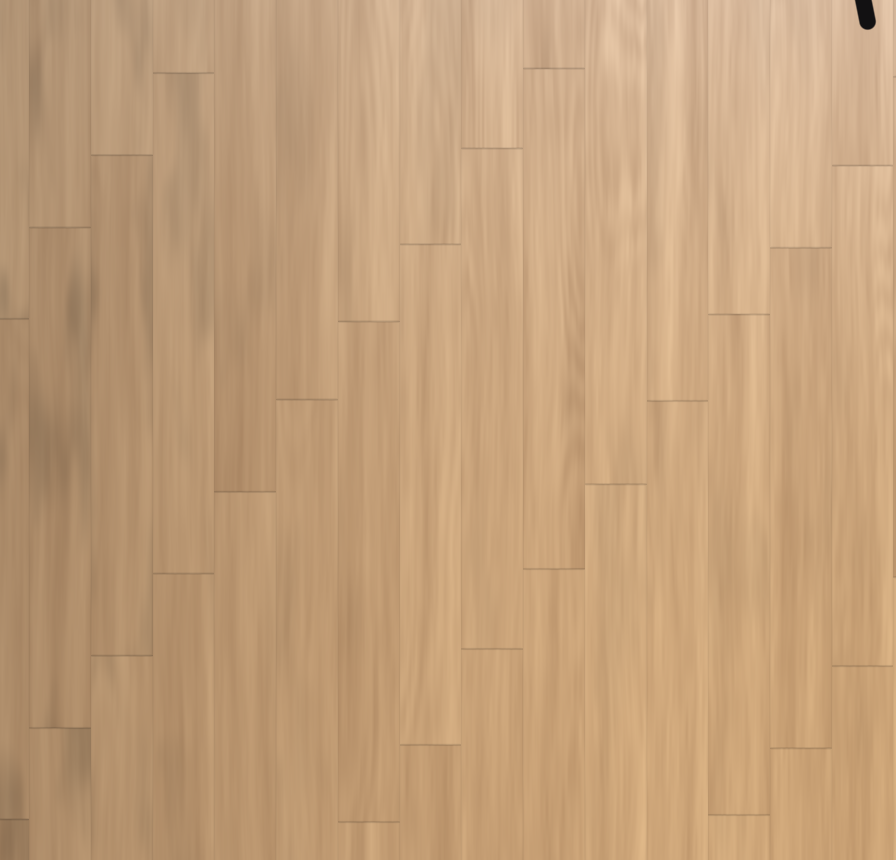
Give the GLSL for this texture, as a Shadertoy shader.

```glsl
// Pale oak plank floor: vertical boards whose end joints climb like stairs.
// Each board seeds its own stretched noise for streaks, pores and arched grain;
// a four-corner light gradient tints the floor, and a dark rod tip lies on top.

const float BOARD_WIDTH = 0.0689;
const float BOARD_LENGTH = 0.582;
const float FIRST_EDGE = 0.0326;
const float FIRST_JOINT = 0.820;
const float JOINT_STEP = 0.0965;

const vec3 LIGHT_BOTTOM_LEFT = vec3(0.670, 0.540, 0.405);
const vec3 LIGHT_BOTTOM_RIGHT = vec3(0.800, 0.643, 0.465);
const vec3 LIGHT_TOP_LEFT = vec3(0.685, 0.570, 0.450);
const vec3 LIGHT_TOP_RIGHT = vec3(0.855, 0.735, 0.625);
const vec3 GRAIN_TINT = vec3(0.80, 1.00, 1.15);
const vec3 ROD_COLOR = vec3(0.07, 0.065, 0.07);

float hash(vec2 p) {
    return fract(sin(dot(p, vec2(127.1, 311.7))) * 43758.5453);
}

float noise(vec2 p) {
    vec2 i = floor(p), f = fract(p);
    f = f * f * (3.0 - 2.0 * f);
    return mix(mix(hash(i), hash(i + vec2(1, 0)), f.x),
               mix(hash(i + vec2(0, 1)), hash(i + vec2(1, 1)), f.x), f.y);
}

float fbm(vec2 p) {
    float sum = 0.0, amp = 0.5;
    for (int i = 0; i < 3; i++) {
        sum += amp * noise(p);
        p = p * 2.03 + 17.3;
        amp *= 0.5;
    }
    return sum / 0.875;
}

// Soft line of the given half width around distance zero
float line(float d, float halfWidth, float blur) {
    return 1.0 - smoothstep(halfWidth - blur, halfWidth + blur, abs(d));
}

float capsule(vec2 p, vec2 a, vec2 b, float radius) {
    vec2 ab = b - a;
    float t = clamp(dot(p - a, ab) / dot(ab, ab), 0.0, 1.0);
    return length(p - a - ab * t) - radius;
}

// Board column and row in xy, distances to the nearest side and end in zw
vec4 boardAt(vec2 uv) {
    float column = floor((uv.x - FIRST_EDGE) / BOARD_WIDTH);
    float x = uv.x - FIRST_EDGE - column * BOARD_WIDTH;
    float joint = FIRST_JOINT + (column - 5.0 - 2.0) * JOINT_STEP;
    joint += 0.022 * (hash(vec2(column, 4.7)) - 0.5);
    float row = floor((uv.y - joint) / BOARD_LENGTH);
    float y = uv.y - joint - row * BOARD_LENGTH;
    return vec4(column, row, min(x, BOARD_WIDTH - x), min(y, BOARD_LENGTH - y));
}

// Signed wood shade of one board; crispness raises the fine grain
float woodGrain(vec2 uv, vec2 seed, float crispness) {
    vec2 p = uv;
    p.x += 0.007 * (noise(uv * vec2(14.0, 5.0) + seed) - 0.5);
    float streaks = fbm(p * vec2(46.0, 1.7) + seed) - 0.5;
    float fibres = fbm(p * vec2(150.0, 4.5) + seed * 1.7) - 0.5;
    float pores = noise(p * vec2(330.0, 22.0) + seed) - 0.5;

    // Contours of a stretched noise field give the arched figure
    float field = noise(p * vec2(24.0, 2.6) + seed * 2.3);
    float rings = sin(field * 48.0 + 3.0 * fibres);
    float figure = smoothstep(0.55, 0.8, noise(uv * vec2(20.0, 3.0) + seed * 0.6));

    float shade = 0.19 * streaks + 0.10 * fibres;
    return shade + crispness * (0.045 * pores + 0.022 * rings * figure);
}

void mainImage(out vec4 fragColor, in vec2 fragCoord) {
    vec2 uv = fragCoord / iResolution.xy;
    float pixel = 1.0 / iResolution.y;

    // Room light
    vec3 color = mix(mix(LIGHT_BOTTOM_LEFT, LIGHT_BOTTOM_RIGHT, uv.x),
                     mix(LIGHT_TOP_LEFT, LIGHT_TOP_RIGHT, uv.x), uv.y * uv.y);
    color *= 1.0 + 0.06 * sin(3.14159 * uv.x);

    // Boards and grain
    vec4 board = boardAt(uv);
    vec2 seed = vec2(hash(board.xy), hash(board.xy + 31.7)) * 90.0;
    float crispness = mix(0.5, 1.1, smoothstep(0.1, 0.7, uv.x));
    float shade = woodGrain(uv, seed, crispness);
    shade += 0.05 * (hash(board.xy + 8.3) - 0.5);
    color *= 1.0 + shade * GRAIN_TINT;

    // Smoky patches, strongest at the left
    float smoke = smoothstep(0.5, 0.85, fbm(uv * vec2(22.0, 5.0) + seed * 0.4));
    color *= 1.0 - smoke * mix(0.17, 0.04, smoothstep(0.0, 0.4, uv.x));

    // Faint side seams and clearer end joints
    float seam = line(board.z, 0.0007, pixel);
    float joint = line(board.w, 0.0010, pixel);
    color *= 1.0 - max(0.05 * seam, 0.15 * joint);

    // Rod tip at the upper edge
    vec2 p = uv * vec2(iResolution.x / iResolution.y, 1.0);
    vec2 corner = vec2(iResolution.x / iResolution.y, 1.0);
    float rod = capsule(p, corner - vec2(0.042, -0.02), corner - vec2(0.033, 0.025), 0.0095);
    color = mix(color, ROD_COLOR, 1.0 - smoothstep(-pixel, pixel, rod));

    fragColor = vec4(clamp(color, 0.0, 1.0), 1.0);
}
```
